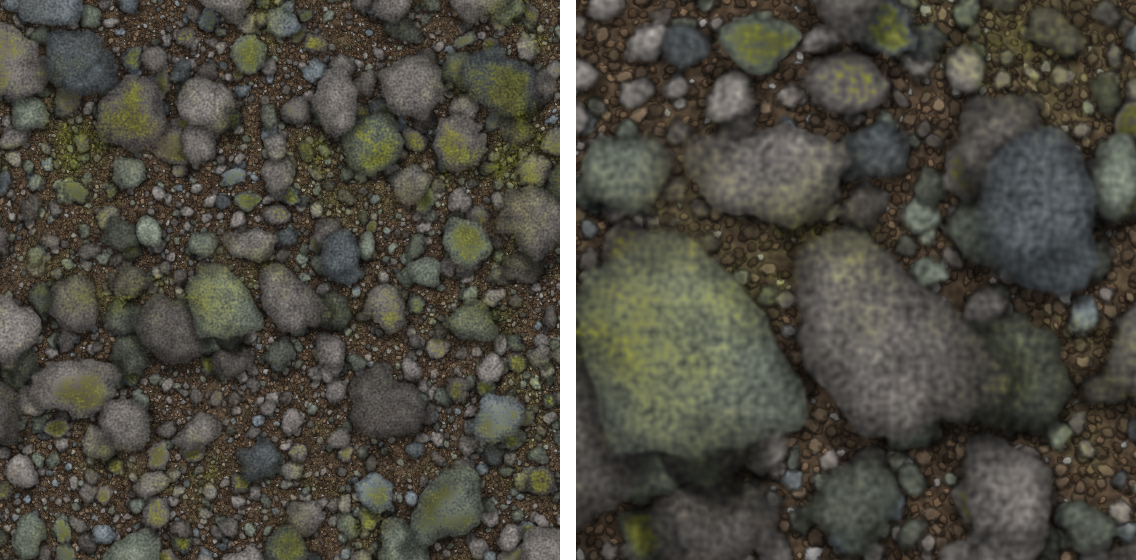
Left, the full canvas; right, a detail of the centre.
Write a three.js fragment shader that draws this texture.

```glsl
// Damp ground of brown crumbs, grey pebbles and rounded stones with patches of moss.
varying vec2 vUv;

vec4 hash4(vec2 p) {
  vec4 q = fract(p.xyxy * vec4(0.1031, 0.1030, 0.0973, 0.1099));
  q += dot(q, q.wzxy + 33.33);
  return fract((q.xxyz + q.yzzw) * q.zywx);
}

float corner(vec2 cell, vec2 offset) {
  return dot(hash4(cell).xy * 2.0 - 1.0, offset);
}

float gradientNoise(vec2 p) {
  vec2 i = floor(p), f = p - i;
  vec2 u = f * f * f * (f * (f * 6.0 - 15.0) + 10.0);
  vec2 e = vec2(1.0, 0.0);
  return 1.4 * mix(mix(corner(i, f), corner(i + e, f - e), u.x),
                   mix(corner(i + e.yx, f - e.yx), corner(i + 1.0, f - 1.0), u.x), u.y);
}

float fbm(vec2 p) {
  float sum = 0.0, amplitude = 0.6;
  for (int i = 0; i < 4; i++) {
    sum += amplitude * gradientNoise(p);
    p = mat2(1.6, 1.2, -1.2, 1.6) * p + 7.3;
    amplitude *= 0.55;
  }
  return sum;
}

// Random stone colour: neutral grey leaning to violet, green or blue.
vec3 stoneColor(vec4 rnd) {
  vec3 lean = mix(vec3(1.03, 0.99, 0.96), vec3(0.95, 1.01, 0.91), step(0.6, rnd.x));
  lean = mix(lean, vec3(0.93, 1.0, 1.04), step(0.86, rnd.x));
  return lean * mix(0.31, 0.48, rnd.y);
}

vec3 crumbColor(vec4 rnd) {
  vec3 earth = mix(vec3(0.21, 0.165, 0.125), vec3(0.39, 0.32, 0.25), rnd.y * rnd.y);
  return mix(earth, vec3(0.43, 0.42, 0.41), step(0.9, rnd.x));
}

// Lays one size of stones, scattered on a jittered grid, over the ground.
void layStones(inout vec3 ground, vec2 uv, float cells, float share, float rocky, float grit) {
  vec2 p = uv * cells + cells * 1.37;
  vec2 home = floor(p);
  for (int j = -1; j <= 1; j++) {
    for (int i = -1; i <= 1; i++) {
      vec2 cell = home + vec2(float(i), float(j));
      vec4 rnd = hash4(cell + cells);
      vec4 look = hash4(cell + cells * 3.0 + 51.0);
      vec2 q = p - cell - 0.5 - (rnd.xy - 0.5) * 0.75;
      if (rnd.w > share || dot(q, q) > 0.81) continue;

      // Dented ellipse
      float angle = 6.283 * look.z, radius = mix(0.25, 0.48, rnd.z);
      vec2 axis = vec2(cos(angle), sin(angle));
      vec2 r = vec2(dot(q, axis), dot(q, vec2(-axis.y, axis.x)));
      r *= vec2(mix(0.8, 1.0, look.w), mix(1.25, 1.0, look.w));
      float reach = length(r) / radius + 0.42 * gradientNoise(q * 2.6 + cell * 7.7)
                  + 0.12 * gradientNoise(q * 7.0 + cell * 3.1);
      float gap = (reach - 1.0) * radius;

      // Contact shadow, deeper below the stone
      float shadow = 1.0 - smoothstep(-0.02, 0.17, gap + 0.12 * q.y);
      ground *= 1.0 - 0.42 * shadow;

      // Weathered dome with soft light from above
      float dome = smoothstep(0.0, 0.5, 1.0 - reach);
      vec3 body = mix(crumbColor(look), stoneColor(look), rocky);
      body *= mix(0.70, 1.06, dome) + 0.25 * q.y;
      body *= 1.0 + grit * mix(0.35, 0.8, rocky);

      // Moss on the crowns of some larger stones
      float mossy = step(0.62, fract(look.x * 17.0)) * step(cells, 22.0);
      float tuft = smoothstep(-0.15, 0.4, grit + 0.6 * gradientNoise(uv * 16.0 + cell) + 0.25 * dome - 0.1);
      vec3 moss = mix(vec3(0.27, 0.27, 0.12), vec3(0.45, 0.46, 0.13), look.w) * (1.0 + grit);
      body = mix(body, moss, 0.75 * mossy * tuft * dome);

      float edge = 0.0016 * cells + 0.012;
      float cover = 1.0 - smoothstep(-edge, edge, gap);
      ground = mix(ground, body, cover * mix(0.78, 1.0, smoothstep(0.0, 0.5, look.y)));
    }
  }
}

void main() {
  vec2 uv = vUv + 0.012 * vec2(gradientNoise(vUv * 5.0), gradientNoise(vUv * 5.0 + 40.0));
  float grit = 0.45 * fbm(vUv * 48.0) + 0.4 * gradientNoise(vUv * 210.0);
  float patches = fbm(vUv * 5.0 + 13.0);

  // Soil and crumbs
  vec3 color = vec3(0.255, 0.210, 0.165) * (1.0 + 0.9 * grit + 0.3 * patches);
  layStones(color, uv, 150.0, 0.85, 0.0, grit);
  layStones(color, uv, 92.0, 0.55, 0.15, grit);
  color *= 1.22;

  // Pebbles to large stones
  layStones(color, uv, 62.0, 0.36, 0.85, grit);
  layStones(color, uv, 37.0, 0.42, 1.0, grit);
  layStones(color, uv, 22.0, 0.46, 1.0, grit);
  layStones(color, uv, 13.0, 0.42, 1.0, grit);
  layStones(color, uv, 7.0, 0.48, 1.0, grit);

  // Thin olive film, with brighter moss at its heart
  float film = smoothstep(0.0, 0.5, patches + 0.35 * grit);
  float value = dot(color, vec3(0.35, 0.5, 0.15));
  color = mix(color, value * vec3(1.08, 1.10, 0.62), 0.7 * film);
  float heart = smoothstep(0.28, 0.6, patches + 0.5 * grit);
  color = mix(color, vec3(0.40, 0.42, 0.11) * (0.8 + 1.2 * grit), 0.5 * heart);

  // Loose dust over everything
  float dust = smoothstep(0.0, 0.6, fbm(vUv * 9.0 + 70.0) + 0.5 * grit);
  color = mix(color, vec3(0.33, 0.29, 0.235) * (1.0 + grit), 0.3 * dust);
  gl_FragColor = vec4(color, 1.0);
}
```
